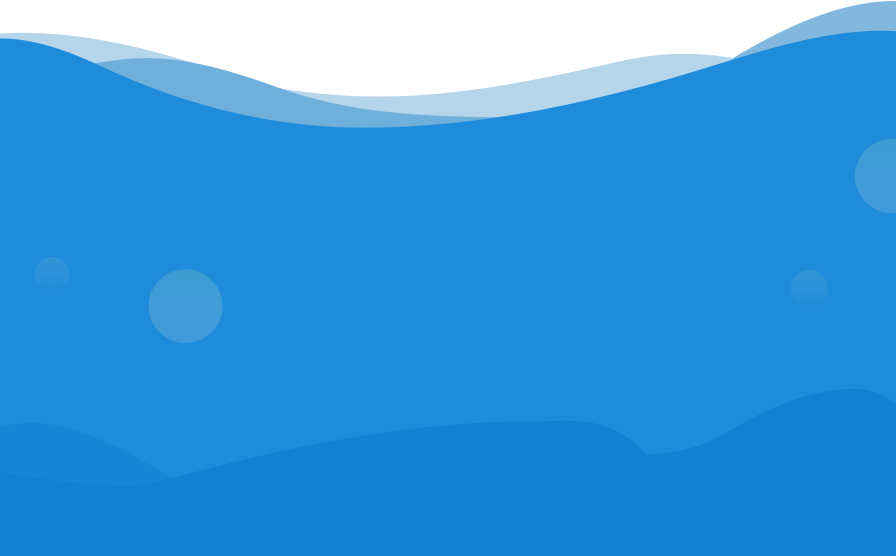
Reproduce this background procedurally as a Shadertoy shader.

```glsl
// Flat blue sea under a white sky: layered swells, faint bubbles and a darker floor.
// Each edge is a chain of cubic arcs; layers are painted back to front.
// Space: x runs 0..100 to the right, y runs 0..62.2 downward from the top.

// Cubic arc between knots (x, height, slope); keeps the prior height left of a.
float arc(float height, float x, vec3 a, vec3 b) {
    if (x < a.x) return height;
    float span = b.x - a.x;
    float t = clamp((x - a.x) / span, 0.0, 1.0);
    float s = 1.0 - t;
    return s * s * (1.0 + 2.0 * t) * a.y + t * t * (3.0 - 2.0 * t) * b.y
         + span * s * t * (s * a.z - t * b.z);
}

float paleSwell(float x) {
    float h = arc(3.75, x, vec3(0, 3.75, -0.06), vec3(20.2, 6.64, 0.3));
    h = arc(h, x, vec3(20.2, 6.64, 0.3), vec3(31.25, 9.9, 0.16));
    h = arc(h, x, vec3(31.25, 9.9, 0.16), vec3(42.3, 10.8, 0));
    h = arc(h, x, vec3(42.3, 10.8, 0), vec3(69, 6.9, -0.23));
    h = arc(h, x, vec3(69, 6.9, -0.23), vec3(81.8, 6.5, 0.18));
    return arc(h, x, vec3(81.8, 6.5, -0.6), vec3(100, 0.1, 0));
}

float middleSwell(float x) {
    float h = arc(7.05, x, vec3(10.7, 7.05, -0.15), vec3(16.3, 6.5, 0));
    h = arc(h, x, vec3(16.3, 6.5, 0), vec3(31.2, 9.85, 0.36));
    return arc(h, x, vec3(31.2, 9.85, 0.36), vec3(56, 13.15, 0.02));
}

float seaSurface(float x) {
    float h = arc(4.3, x, vec3(0, 4.3, 0), vec3(11.3, 7.42, 0.47));
    h = arc(h, x, vec3(11.3, 7.42, 0.47), vec3(40.6, 14.28, 0));
    h = arc(h, x, vec3(40.6, 14.28, 0), vec3(76.8, 8.2, -0.3));
    return arc(h, x, vec3(76.8, 8.2, -0.3), vec3(100, 3.5, 0.06));
}

float leftMound(float x) {
    float h = arc(47.8, x, vec3(0, 47.8, -0.25), vec3(3.2, 47.3, 0));
    return arc(h, x, vec3(3.2, 47.3, 0), vec3(19.3, 53.5, 0.6));
}

float seaFloor(float x) {
    float h = arc(52.8, x, vec3(0, 52.8, 0.18), vec3(14.3, 54.3, 0));
    h = arc(h, x, vec3(14.3, 54.3, 0), vec3(19.5, 53.4, -0.27));
    h = arc(h, x, vec3(19.5, 53.4, -0.27), vec3(59.2, 47.15, 0));
    h = arc(h, x, vec3(59.2, 47.15, 0), vec3(72.2, 50.9, 1.1));
    h = arc(h, x, vec3(72.2, 50.9, -0.1), vec3(80.7, 48.6, -0.6));
    h = arc(h, x, vec3(80.7, 48.6, -0.6), vec3(95.3, 43.5, 0));
    return arc(h, x, vec3(95.3, 43.5, 0), vec3(100, 45.2, 0.8));
}

// Antialiased coverage, full where the signed depth is positive.
float cover(float depth) {
    float pixel = 100.0 / iResolution.x;
    return smoothstep(-0.7 * pixel, 0.7 * pixel, depth);
}

void mainImage(out vec4 fragColor, in vec2 fragCoord) {
    vec2 uv = fragCoord / iResolution.xy;
    vec2 p = vec2(100.0 * uv.x, 62.2 * (1.0 - uv.y));

    // Sky and the swells behind the sea
    vec3 color = vec3(1.0);
    vec3 paleBlue = mix(vec3(0.71, 0.835, 0.92), vec3(0.515, 0.72, 0.87), cover(p.x - 81.8));
    color = mix(color, paleBlue, cover(p.y - paleSwell(p.x)));
    color = mix(color, vec3(0.435, 0.685, 0.86), cover(p.y - middleSwell(p.x)));
    color = mix(color, vec3(0.118, 0.549, 0.855), cover(p.y - seaSurface(p.x)));

    // Bubbles (centre, radius, opacity at the base): greenish above, clearer below
    vec4 bubbles[4] = vec4[4](
        vec4(20.7, 34.25, 4.12, 0.15), vec4(99.6, 19.7, 4.18, 0.15),
        vec4(5.8, 30.65, 1.9, 0.0), vec4(90.3, 32.3, 2.1, 0.0));
    for (int i = 0; i < 4; i++) {
        vec4 b = bubbles[i];
        vec2 q = p - b.xy;
        float down = clamp(0.5 + 0.5 * q.y / b.z, 0.0, 1.0);
        vec3 tint = mix(vec3(0.52, 0.78, 0.72), vec3(1.0, 0.9, 0.92), down);
        float opacity = mix(b.w > 0.0 ? 0.28 : 0.16, b.w, down);
        color = mix(color, tint, opacity * cover(b.z - length(q)));
    }

    // Darker ground
    color = mix(color, vec3(0.092, 0.525, 0.843), cover(p.y - leftMound(p.x)));
    color = mix(color, vec3(0.063, 0.506, 0.828), cover(p.y - seaFloor(p.x)));

    fragColor = vec4(color, 1.0);
}
```
